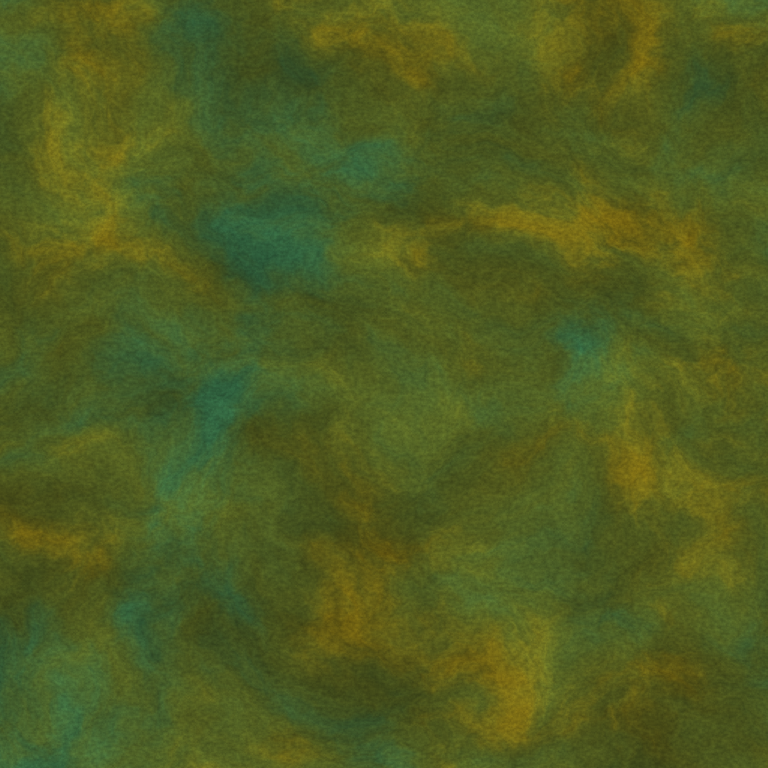
Write a Shadertoy shader that draws this texture.

```glsl
float hash(vec2 cell) {
    uvec2 q = uvec2(ivec2(cell) + 32768) * uvec2(1597334677u, 3812015801u);
    uint n = (q.x ^ q.y) * 1597334677u;
    n = (n ^ (n >> 15)) * 2246822519u;
    return float((n ^ (n >> 13)) & 65535u) / 65536.0;
}

vec2 gradientAt(vec2 cell) {
    float angle = 6.2832 * hash(cell);
    return vec2(cos(angle), sin(angle));
}

// Gradient noise, centred on zero
float noise(vec2 p) {
    vec2 i = floor(p), f = p - i;
    vec2 u = f * f * f * (f * (f * 6.0 - 15.0) + 10.0);
    vec2 e = vec2(1, 0);
    float low = mix(dot(gradientAt(i), f), dot(gradientAt(i + e), f - e), u.x);
    float high = mix(dot(gradientAt(i + e.yx), f - e.yx),
                     dot(gradientAt(i + 1.0), f - 1.0), u.x);
    return mix(low, high, u.y);
}

float fbm(vec2 p) {
    float sum = 0.0, amplitude = 1.0;
    for (int octave = 0; octave < 6; octave++) {
        sum += amplitude * noise(p);
        p = mat2(1.92, 0.56, -0.56, 1.92) * p + vec2(17.3, 9.1);
        amplitude *= 0.54;
    }
    return sum;
}

void mainImage(out vec4 fragColor, in vec2 fragCoord) {
    vec2 uv = fragCoord / iResolution.y;

    // Softly folded coordinates, stretched along a falling diagonal
    vec2 fold = vec2(fbm(uv * 2.6 + 3.7), fbm(uv * 2.6 + 41.2));
    vec2 p = mat2(0.95, 0.31, -0.31, 0.95) * uv * vec2(0.85, 1.15) + 0.10 * fold;

    // Cloudy pigment: teal through olive to gold
    float hue = 1.15 * fbm(p * 4.2 + 11.0) + 0.45 * fbm(p * 11.0 + 63.0);
    hue += 0.28 * (uv.x - 0.55);
    vec3 teal = vec3(0.19, 0.385, 0.245);
    vec3 olive = vec3(0.305, 0.355, 0.125);
    vec3 gold = vec3(0.425, 0.375, 0.075);
    vec3 color = mix(olive, teal, smoothstep(-0.1, 1.15, -hue));
    color = mix(color, gold, smoothstep(-0.1, 1.15, hue));

    // Broad light and shade with ragged brushed wisps
    float shade = fbm(p * 4.8 + 87.0);
    float wisps = fbm(p * vec2(14.0, 26.0) + 4.0 * fold + 29.0);
    color *= 1.0 + 0.30 * shade + 0.10 * wisps;

    // Bright ochre rubbed over the lightest warm patches
    float ochre = smoothstep(0.15, 0.85, hue + 0.5 * shade + 0.35 * wisps);
    color += ochre * vec3(0.055, 0.035, -0.005);

    // Fine leathery grain
    float grain = noise(uv * vec2(185, 250) + 2.5 * fold)
                + 0.6 * noise(uv * vec2(95, 140) + 51.0)
                + 0.5 * (hash(floor(uv * 512.0)) - 0.5);
    color *= 1.0 + 0.15 * grain;

    fragColor = vec4(clamp(color, 0.0, 1.0), 1.0);
}
```
